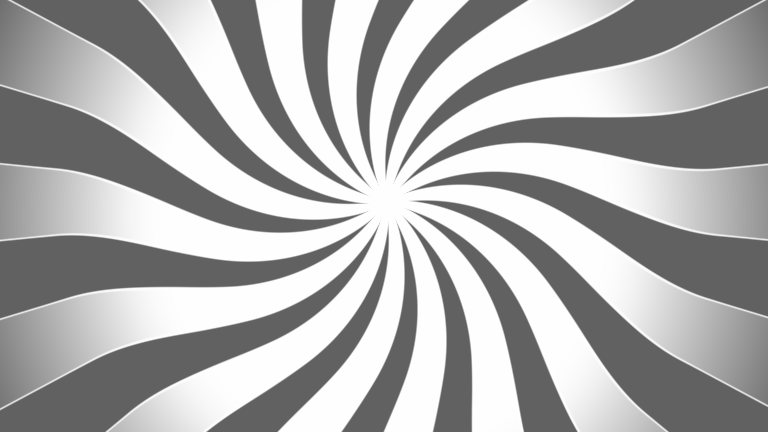
A Shadertoy shader for this background:

```glsl
const float TAU = 6.2831853;
const float RAY_COUNT = 16.0;
const vec2 HUB = vec2(0.504, 0.532);
const vec3 DARK = vec3(0.38);
const vec3 LIGHT = vec3(0.995);

// Polynomial smooth maximum with blend width k
float smoothMax(float a, float b, float k) {
    float h = max(k - abs(a - b), 0.0);
    return max(a, b) + h * h / (4.0 * k);
}

// Rotation of the rays at a radius: strong at the hub, straight outside
float twistAngle(float radius, float hubAngle, float slope) {
    return smoothMax(hubAngle - slope * radius, 0.0, 0.21);
}

// Signed distance to the nearest ray edge, positive inside dark rays
float rayDistance(vec2 p, float count, float hubAngle, float slope) {
    float radius = length(p);
    float period = TAU / count;
    float angle = atan(p.y, p.x) - twistAngle(radius, hubAngle, slope);
    float fromAxis = abs(mod(angle, period) - 0.5 * period);
    float shear = radius * slope * (1.0 - smoothstep(0.5, 0.68, radius));
    return (0.25 * period - fromAxis) * radius / sqrt(1.0 + shear * shear);
}

// Brightness of the light rays, fading toward the sides and corners
float vignette(vec2 p, float start, float falloff) {
    float radius = length(p * vec2(1.0, 0.92));
    float fade = smoothMax(radius - start, 0.0, 0.06);
    return max(1.0 - falloff * fade, 0.42);
}

void mainImage(out vec4 fragColor, in vec2 fragCoord) {
    float pixel = 1.0 / iResolution.y;
    vec2 fromHub = (fragCoord - HUB * iResolution.xy) * pixel;
    vec2 fromCenter = (fragCoord - 0.5 * iResolution.xy) * pixel;

    // Light rays with their shading
    vec3 color = LIGHT * vignette(fromCenter, 0.565, 1.3);

    // White outline, thinner toward the rim
    float edge = rayDistance(fromHub, RAY_COUNT, 0.703, 1.184);
    float outline = mix(0.0056, 0.0025, smoothstep(0.5, 0.85, length(fromHub)));
    color = mix(color, LIGHT, 0.85 * smoothstep(-pixel, pixel, edge + 0.5 * outline));

    // Dark rays
    color = mix(color, DARK, smoothstep(-pixel, pixel, edge - outline));

    fragColor = vec4(color, 1.0);
}
```
